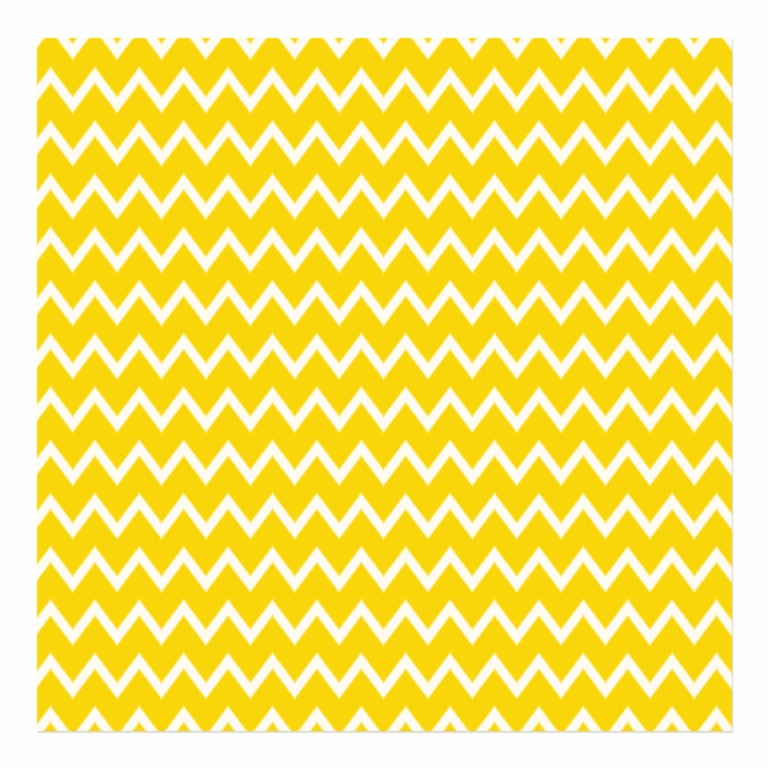
Give the GLSL for this pattern, as a three.js fragment shader.

```glsl
varying vec2 vUv;

const vec3 BACKDROP = vec3(0.995, 0.995, 0.99);
const vec3 SHADOW = vec3(0.80, 0.79, 0.74);
const vec3 YELLOW = vec3(0.975, 0.84, 0.04);
const vec3 WHITE = vec3(0.995, 0.99, 0.95);

const vec2 SHEET_MIN = vec2(0.0482, 0.0482);
const vec2 SHEET_MAX = vec2(0.9531, 0.9505);
const vec2 PERIOD = vec2(0.05781, 0.06934);
const vec2 FIRST_PEAK = vec2(0.0658, 0.8828);
const float AMPLITUDE = 0.0193;
const float HALF_HEIGHT = 0.0104;

// Signed distance to an axis-aligned box
float boxDistance(vec2 p, vec2 low, vec2 high) {
  vec2 q = abs(p - 0.5 * (low + high)) - 0.5 * (high - low);
  return length(max(q, 0.0)) + min(max(q.x, q.y), 0.0);
}

// Soft coverage of the region where the distance is negative
float coverage(float dist, float softness) {
  return 1.0 - smoothstep(-softness, softness, dist);
}

// Distance from x to the nearest multiple of the period
float repeatDistance(float x, float period) {
  return abs(fract(x / period + 0.5) - 0.5) * period;
}

// Signed distance to stacked zigzag bands; p is relative to a peak
float chevronDistance(vec2 p, vec2 period, float amplitude, float halfHeight) {
  float slope = 4.0 * amplitude / period.x;
  float zigzag = amplitude - slope * repeatDistance(p.x, period.x);
  float vertical = repeatDistance(p.y - zigzag, period.y);
  return (vertical - halfHeight) / sqrt(1.0 + slope * slope);
}

void main() {
  // Thin shadow along the right and lower edges
  vec2 shadowOffset = vec2(0.0012, -0.0022);
  float shadow = coverage(boxDistance(vUv - shadowOffset, SHEET_MIN, SHEET_MAX), 0.002);
  vec3 color = mix(BACKDROP, SHADOW, 0.8 * shadow);

  // Yellow sheet with white chevrons
  float band = chevronDistance(vUv - FIRST_PEAK, PERIOD, AMPLITUDE, HALF_HEIGHT);
  vec3 sheetColor = mix(YELLOW, WHITE, coverage(band, 0.0023));
  float sheet = coverage(boxDistance(vUv, SHEET_MIN, SHEET_MAX), 0.0014);
  color = mix(color, sheetColor, sheet);

  gl_FragColor = vec4(color, 1.0);
}
```
